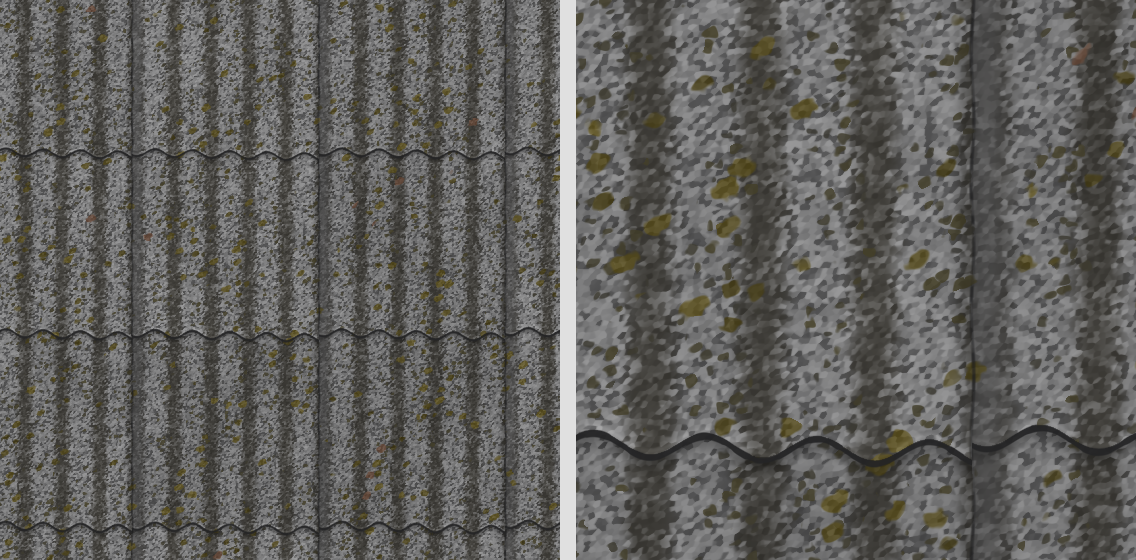
Left, the full canvas; right, a detail of the centre.
A WebGL 1 fragment shader for this texture:

```glsl
precision highp float;
// Weathered corrugated cement roof: three by three overlapping sheets with lichen.

#define SHEETS 3.0        // sheets across and down
#define RIDGES 5.0        // ridges per sheet
#define SEAM_X 0.236      // first vertical seam
#define LIP_Y 0.0635      // lowest overlap
#define WAVE 0.0068       // height of the wavy lip
#define LIP_WIDTH 0.0019  // half width of the dark lip line
#define GRAIN 0.20        // contrast of the cement grain
#define FLECKS 0.46       // density of dark flecks
#define LICHEN 0.30       // density of yellow lichen
#define TAU 6.2831853

uniform vec2 u_resolution;

const vec3 CEMENT = vec3(0.455, 0.455, 0.458);
const vec3 VALLEY = vec3(0.262, 0.255, 0.238);
const vec3 SEAM_GRAY = vec3(0.33, 0.33, 0.335);
const vec3 SHADOW = vec3(0.14, 0.14, 0.145);
const vec3 FLECK_DARK = vec3(0.225, 0.22, 0.20);
const vec3 FLECK_OLIVE = vec3(0.27, 0.25, 0.15);
const vec3 LICHEN_YELLOW = vec3(0.35, 0.31, 0.13);
const vec3 RUST = vec3(0.40, 0.29, 0.23);

vec2 hash2(vec2 p) {
  vec3 a = fract(p.xyx * vec3(0.1031, 0.1030, 0.0973));
  a += dot(a, a.yzx + 33.33);
  return fract((a.xx + a.yz) * a.zy);
}

// Wrapping cellular noise: nearest distance, nearest id (two values), soft mean of ids.
vec4 cells(vec2 uv, float grid, float seed) {
  vec2 p = uv * grid;
  vec2 base = floor(p);
  vec3 nearest = vec3(9.0, 0.0, 0.0);
  vec2 mean = vec2(0.0);
  for (int j = -1; j <= 1; j++) {
    for (int i = -1; i <= 1; i++) {
      vec2 cell = base + vec2(float(i), float(j));
      vec2 key = mod(cell, grid) + seed;
      vec2 id = hash2(key + 71.7);
      vec2 d = p - cell - 0.15 - 0.7 * hash2(key);
      d.y = 1.3 * (d.y - 0.28 * d.x);  // slanted, flattened spots
      float dist = length(d);
      float weight = exp(-7.0 * dist * dist);
      mean += vec2(id.x * weight, weight);
      if (dist < nearest.x) nearest = vec3(dist, id);
    }
  }
  return vec4(nearest, mean.x / max(mean.y, 1e-5));
}

// Broad blotches from layered sines, about 0 to 1.
float blotches(vec2 uv) {
  vec2 q = uv * TAU;
  float a = sin(3.0 * q.x + 1.3 * sin(2.0 * q.y) + 0.4);
  float b = sin(4.0 * q.y + 1.7 * sin(5.0 * q.x + 2.0));
  float c = sin(9.0 * q.x - 6.0 * q.y + sin(7.0 * q.y));
  return 0.5 + 0.22 * a + 0.17 * b + 0.11 * c;
}

// Soft coverage of a spot present when its id falls under the given density.
float spot(vec4 cell, float density, float radius, float soft) {
  float present = smoothstep(0.0, 0.04, density - cell.y);
  float size = radius * mix(0.55, 1.0, cell.z) * present;
  return present * smoothstep(size + soft, size - soft, cell.x);
}

void main() {
  vec2 uv = gl_FragCoord.xy / u_resolution;
  float px = 1.0 / u_resolution.y;
  vec2 warped = uv + 0.0011 * sin(TAU * (uv.yx * vec2(67.0, 53.0) + sin(TAU * uv * 19.0)));

  // Sheet layout: seams, ridges and slightly uneven, tilted lips
  float sx = (uv.x - SEAM_X) * SHEETS;
  float across = fract(sx);
  float column = mod(floor(sx), SHEETS);
  float phase = TAU * (across * RIDGES - 0.62);
  float profile = 0.5 + 0.5 * cos(phase);
  float lift = WAVE * cos(phase) + 0.009 * (0.5 - across)
    + 0.007 * sin(TAU * (uv.y - 0.15)) + 0.004 * (hash2(vec2(column, 5.0)).x - 0.5);
  float sy = (uv.y - LIP_Y - lift) * SHEETS;
  vec2 sheet = hash2(vec2(column, mod(floor(sy), SHEETS)) + 11.0);
  float aboveLip = (fract(sy + 0.5) - 0.5) / SHEETS;
  float fromSeam = (fract(sx + 0.5) - 0.5) / SHEETS + 0.0008 * sin(TAU * 13.0 * uv.y);

  // Cement: pale ridges with ragged flanks, grain and pits
  vec4 fine = cells(uv, 290.0, 3.0);
  vec4 coarse = cells(warped, 115.0, 19.0);
  float cloud = blotches(uv);
  float ragged = profile + 0.22 * (coarse.w - 0.5) + 0.36 * (fine.w - 0.5);
  float ridge = smoothstep(-0.04, 0.66, ragged);
  vec3 color = mix(VALLEY, CEMENT, ridge);
  float strip = smoothstep(0.03, 0.008, fromSeam) * step(0.0, fromSeam);
  color = mix(color, SEAM_GRAY, 0.7 * strip);
  color += GRAIN * (fine.w - 0.5) * mix(0.5, 1.0, ridge) + 0.03 * (coarse.w - 0.5);
  color -= 0.07 * ridge * smoothstep(0.34, 0.2, fine.w);
  color *= 0.96 + 0.1 * sheet.x + 0.1 * (0.5 - cloud);

  // Dark flecks on the right flanks, then larger lichen spots
  float flank = 0.5 + 0.5 * cos(phase - 0.8);
  float fleck = spot(coarse, FLECKS * flank * (0.35 + 0.8 * cloud), 0.5, 0.08 + 30.0 * px);
  color = mix(color, mix(FLECK_DARK, FLECK_OLIVE, coarse.z), 0.82 * fleck);
  vec4 patches = cells(warped, 48.0, 43.0);
  float lichen = spot(patches, LICHEN * (0.15 + 1.3 * cloud * cloud), 0.42, 0.05 + 16.0 * px);
  vec3 growth = mix(LICHEN_YELLOW * (0.75 + 0.35 * patches.z), RUST, step(0.965, patches.z));
  color = mix(color, growth + 0.1 * (fine.w - 0.5), 0.86 * lichen);

  // Seams and overlapping lips with their cast shadow
  float seam = smoothstep(0.0012 + px, 0.0002, abs(fromSeam));
  color = mix(color, SHADOW, seam * (0.15 + 0.7 * coarse.w));
  color *= 1.0 - 0.15 * smoothstep(0.012, 0.0, abs(fromSeam + 0.004));
  color *= 1.0 - 0.25 * smoothstep(-0.014, -0.004, aboveLip) * step(aboveLip, 0.0);
  color += 0.05 * smoothstep(0.003, 0.0, abs(aboveLip - 0.002));
  float lip = abs(aboveLip + LIP_WIDTH) - LIP_WIDTH * (0.75 + 0.5 * coarse.w);
  color = mix(color, SHADOW, 0.92 * smoothstep(px, -px, lip));

  gl_FragColor = vec4(clamp(color, 0.0, 1.0), 1.0);
}
```
